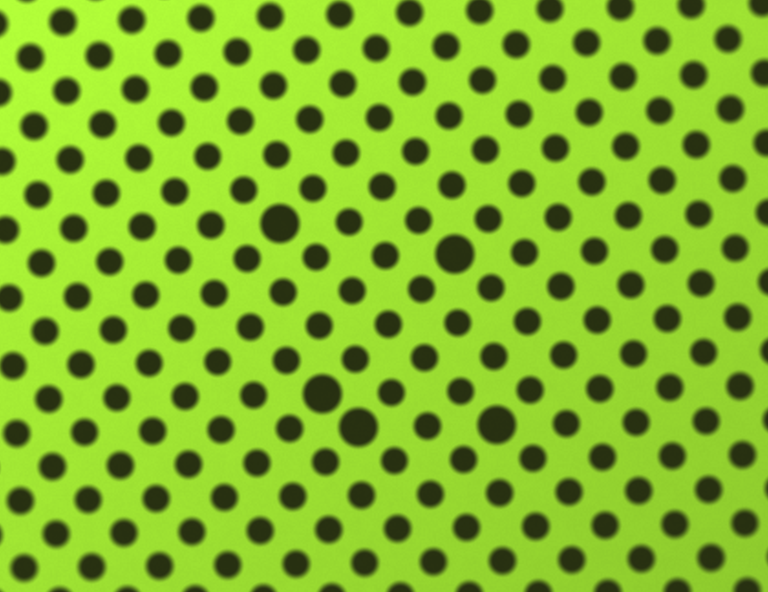
A WebGL 1 fragment shader for this pattern:

```glsl
precision highp float;

uniform vec2 u_resolution;

const vec3 LIT_GREEN = vec3(0.70, 1.0, 0.222);
const vec3 DOT_DARK = vec3(0.155, 0.19, 0.068);
const float SMALL_RADIUS = 0.0174;
const float LARGE_RADIUS = 0.0252;

float hash(vec2 p) {
    vec3 q = fract(vec3(p.xyx) * 0.1031);
    q += dot(q, q.yzx + 33.33);
    return fract((q.x + q.y) * q.z);
}

float valueNoise(vec2 p) {
    vec2 cell = floor(p);
    vec2 f = fract(p);
    f = f * f * (3.0 - 2.0 * f);
    float low = mix(hash(cell), hash(cell + vec2(1.0, 0.0)), f.x);
    float high = mix(hash(cell + vec2(0.0, 1.0)), hash(cell + 1.0), f.x);
    return mix(low, high, f.y);
}

// Grid coordinates to canvas position, with slight lens distortion.
vec2 gridToCanvas(vec2 g) {
    vec2 bend = vec2(0.000156 * g.x * (g.x - 9.0),
                     0.000169 * g.y * (8.0 - g.y));
    return vec2(0.0820, 0.0286)
         + g.x * vec2(0.0909, -0.00247)
         + g.y * vec2(0.00469, 0.0887)
         + g.x * g.y * vec2(-0.000163, 0.000143) + bend;
}

// Inverse of gridToCanvas by fixed-point refinement.
vec2 canvasToGrid(vec2 p) {
    vec2 g = vec2(0.0);
    for (int i = 0; i < 5; i++) {
        vec2 error = p - gridToCanvas(g);
        g += vec2(error.x * 11.0 - error.y * 0.58,
                  error.y * 11.25 + error.x * 0.31);
    }
    return g;
}

// One when both sites are the same, else zero.
float isSite(vec2 site, vec2 target) {
    return step(length(site - target), 0.5);
}

// The five enlarged marker dots on the diagonal lattice.
float isMarker(vec2 site) {
    return isSite(site, vec2(6.0, 0.0)) + isSite(site, vec2(9.0, -2.0))
         + isSite(site, vec2(9.0, 2.0)) + isSite(site, vec2(10.0, 2.0))
         + isSite(site, vec2(12.0, 0.0));
}

// Coverage of the nearest dot in the staggered lattice.
float dotCoverage(vec2 p, float softness) {
    vec2 g = canvasToGrid(p);
    vec2 site = floor(vec2(g.x + g.y, g.y - g.x) + 0.5);
    vec2 center = gridToCanvas(0.5 * vec2(site.x - site.y, site.x + site.y));
    float radius = mix(SMALL_RADIUS, LARGE_RADIUS, isMarker(site));
    radius *= 1.0 + 0.02 * (hash(site + 40.0) - 0.5);
    float d = length(p - center) - radius;
    return 1.0 - smoothstep(-softness, softness, d);
}

// Backlight falling off from the top left corner.
vec3 backlight(vec2 uv) {
    float level = 0.985 - 0.10 * uv.x - 0.095 * uv.y;
    level += 0.02 * exp(-6.0 * dot(uv, uv));
    return LIT_GREEN * level;
}

void main() {
    // Canvas width is one unit; y runs down from the top edge.
    vec2 fromTop = vec2(gl_FragCoord.x, u_resolution.y - gl_FragCoord.y);
    vec2 p = fromTop / u_resolution.x;
    vec2 uv = fromTop / u_resolution;

    // Focus is sharpest in the middle.
    float focusLoss = dot(uv - 0.5, uv - 0.5);
    float softness = max(mix(0.0049, 0.0065, focusLoss * 2.0),
                         1.0 / u_resolution.x);

    vec3 color = mix(backlight(uv), DOT_DARK, dotCoverage(p, softness));

    // Fine sensor grain and broad mottling.
    float grain = valueNoise(p * 420.0) - 0.5;
    float mottle = valueNoise(p * 60.0 + 17.0) - 0.5;
    color *= 1.0 + 0.022 * grain + 0.012 * mottle;

    gl_FragColor = vec4(clamp(color, 0.0, 1.0), 1.0);
}
```
